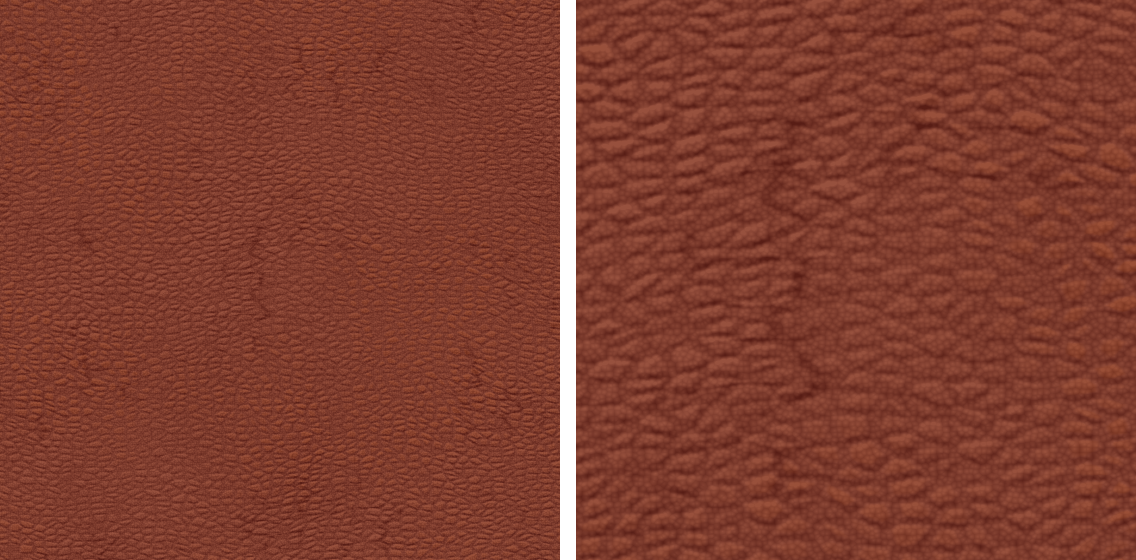
Left, the full canvas; right, a detail of the centre.
Write a WebGL 2 fragment shader that draws this texture.

```glsl
#version 300 es
precision highp float;

uniform vec2 u_resolution;
out vec4 fragColor;

// Colours
const vec3 CREASE_COLOR = vec3(0.40, 0.16, 0.12);
const vec3 CREST_COLOR = vec3(0.56, 0.29, 0.222);
const vec3 ORANGE_TINT = vec3(0.012, -0.006, -0.030);

// Cells per canvas width and height
const vec2 PEBBLE_SCALE = vec2(46.0, 86.0);
const vec2 WRINKLE_SCALE = vec2(13.0, 40.0);
const vec2 GRAIN_SCALE = vec2(270.0, 310.0);

// Strengths
const float BASE_TONE = 0.62;
const float RELIEF = 0.50;
const float CREASE_DEPTH = 0.24;
const float WRINKLE_DEPTH = 0.45;
const float GRAIN_STRENGTH = 0.75;
const float BROAD_STRENGTH = 0.09;
const vec2 LIGHT_STEP = vec2(-0.0007, 0.0032);

vec2 hash2(vec2 p) {
    vec3 q = fract(p.xyx * vec3(0.1031, 0.1030, 0.0973));
    q += dot(q, q.yzx + 33.33);
    return fract((q.xx + q.yz) * q.zy);
}

// Cellular noise: nearest distance, second distance, cell value
vec3 cellular(vec2 p) {
    vec2 base = floor(p);
    vec2 local = fract(p);
    vec3 result = vec3(8.0, 8.0, 0.0);
    for (int y = -1; y <= 1; y++) {
        for (int x = -1; x <= 1; x++) {
            vec2 offset = vec2(x, y);
            vec2 seed = hash2(base + offset + 57.0);
            float d = length(offset + 0.1 + 0.8 * seed - local);
            if (d < result.x) {
                result = vec3(d, result.x, seed.x);
            } else {
                result.y = min(result.y, d);
            }
        }
    }
    return result;
}

// Smooth broad variation from layered sines, about -1 to 1
float broadWaves(vec2 p) {
    float sum = 0.0;
    float amplitude = 0.5;
    for (int i = 0; i < 4; i++) {
        p = mat2(0.8, 0.6, -0.6, 0.8) * p * 1.7 + 1.9;
        sum += amplitude * sin(p.x + 1.3 * sin(p.y)) * cos(0.8 * p.y);
        amplitude *= 0.7;
    }
    return sum;
}

// Bends the rows of pebbles into gently drifting lines
vec2 flow(vec2 p) {
    p.y += 0.016 * sin(5.0 * p.x + 3.0 * p.y) + 0.006 * sin(17.0 * p.x - 9.0 * p.y + 1.0);
    p.y += 0.0016 * sin(71.0 * p.x + 43.0 * p.y);
    p.x += 0.010 * sin(13.0 * p.y + 4.0 * p.x) + 0.003 * sin(47.0 * p.y - 21.0 * p.x);
    return p;
}

// Rounded pebbles with individual heights
float pebbleHeight(vec2 p) {
    vec3 cell = cellular(p * PEBBLE_SCALE);
    float dome = smoothstep(0.0, 0.62, cell.y - cell.x);
    return dome * mix(0.65, 1.15, cell.z);
}

// Long shallow folds that come and go
float wrinkle(vec2 p) {
    vec3 cell = cellular(p * WRINKLE_SCALE + 11.0);
    float fold = 1.0 - smoothstep(0.0, 0.16, cell.y - cell.x);
    return fold * smoothstep(-0.1, 0.7, broadWaves(p * 7.0 + 4.0));
}

void main() {
    vec2 uv = gl_FragCoord.xy / u_resolution.y;
    vec2 p = flow(uv);

    // Relief lit from above
    float height = pebbleHeight(p);
    float slope = height - pebbleHeight(p + LIGHT_STEP);
    float broad = broadWaves(uv * 3.0);
    float depth = 1.0 + 0.3 * broadWaves(uv * 5.0 + 8.0);

    // Fine grain, faded where it falls below the pixel size
    float grainFade = clamp(u_resolution.y / GRAIN_SCALE.y - 0.5, 0.0, 1.0);
    float grain = (0.44 - cellular(uv * GRAIN_SCALE).x) * grainFade;

    float tone = BASE_TONE + depth * (RELIEF * slope + CREASE_DEPTH * (height - 0.5));
    tone -= WRINKLE_DEPTH * wrinkle(p);
    tone += GRAIN_STRENGTH * grain + BROAD_STRENGTH * broad;
    tone = clamp(tone, -0.35, 1.2);

    // Worn orange crests
    vec3 color = mix(CREASE_COLOR, CREST_COLOR, tone);
    float wear = smoothstep(0.35, 1.0, height) * smoothstep(-0.6, 0.6, broadWaves(uv * 4.0 + 2.0));
    color += ORANGE_TINT * wear;

    fragColor = vec4(color, 1.0);
}
```
